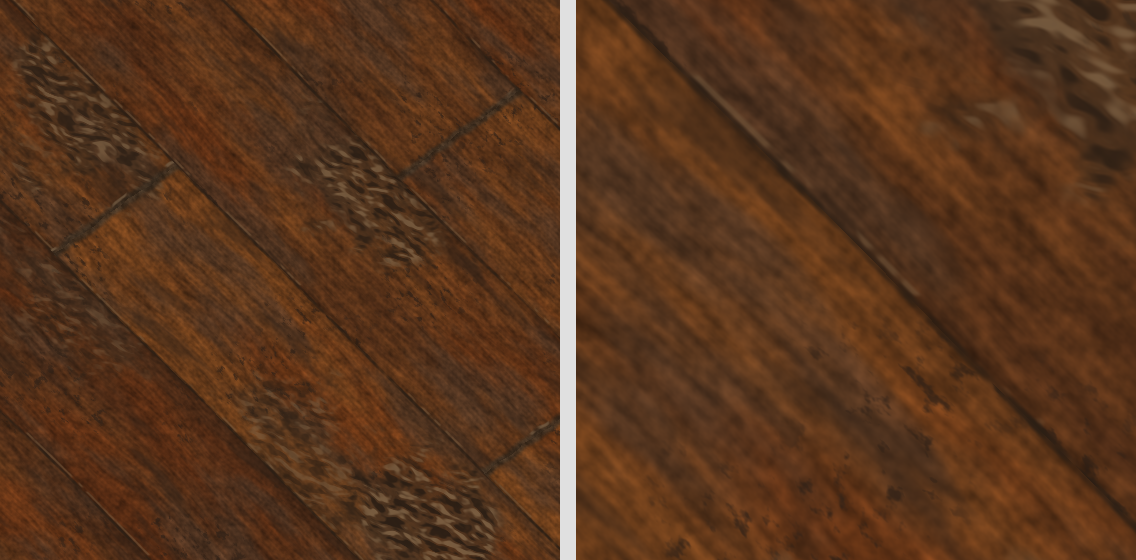
Left: the whole. Right: its middle third, enlarged.
Write a WebGL 1 fragment shader that draws this texture.

```glsl
precision highp float;
// Hand-scraped dark hardwood floor: diagonal boards with grain, stains and chatter marks.
uniform vec2 u_resolution;

vec2 gradient(vec2 cell) {
  float angle = 6.2832 * fract(sin(dot(cell, vec2(127.1, 311.7))) * 43758.5453);
  return vec2(cos(angle), sin(angle));
}

float noise(vec2 p) {
  vec2 i = floor(p), f = p - i, e = vec2(1.0, 0.0);
  vec2 w = f * f * f * (f * (f * 6.0 - 15.0) + 10.0);
  float low = mix(dot(gradient(i), f), dot(gradient(i + e), f - e), w.x);
  float high = mix(dot(gradient(i + e.yx), f - e.yx), dot(gradient(i + 1.0), f - 1.0), w.x);
  return 1.4 * mix(low, high, w.y);
}

float fbm(vec2 p) {
  float sum = 0.0, gain = 0.6;
  for (int i = 0; i < 4; i++) {
    sum += gain * noise(p);
    p = p * 2.03 + 17.3;
    gain *= 0.55;
  }
  return sum;
}

float rowPosition(float across) { return (across - 0.27) / 0.375; }

// Soft line of the given half width around zero distance
float line(float distance, float halfWidth) {
  return 1.0 - smoothstep(halfWidth * 0.3, halfWidth * 1.6, abs(distance));
}

// Ragged scraped areas, each kept within its own row of boards
float scrapedArea(vec2 q, float row) {
  float area = 0.0, ragged = fbm(q * 9.0);
  for (int i = 0; i < 5; i++) {
    float k = float(i);
    vec2 centre = vec2(0.35 + 0.335 * k, 0.94 + 0.42 * sin(4.0 * k));
    float sameRow = 1.0 - step(0.5, abs(floor(rowPosition(centre.y)) - row));
    float strength = 0.6 + 0.2 * cos(3.1416 * k) + 0.05 * k;
    float reach = length((q - centre) / vec2(0.25, 0.19)) + 0.8 * ragged;
    area = max(area, sameRow * strength * (1.0 - smoothstep(0.45, 1.1, reach)));
  }
  return area;
}

void main() {
  vec2 p = gl_FragCoord.xy / min(u_resolution.x, u_resolution.y);

  // Diagonal floor coordinates: x along the boards, y across them
  vec2 q = vec2(p.x - p.y + 1.0, p.x + p.y);
  q.y += 0.006 * noise(q * vec2(2.5, 1.0));

  // Rows, staggered end joints and the tone of each board
  float row = floor(rowPosition(q.y));
  float across = fract(rowPosition(q.y));
  float joint = mod(0.58 + 1.16 * (row - 1.0) + 0.18 * (row - 1.0) * (row - 2.0), 2.2);
  float end = q.x - joint - 0.06 * (across - 0.5) + 0.006 * noise(q * 25.0);
  float second = step(0.0, end);
  float tone = 0.1 + 0.3 * abs(row) - 0.06 * row * row + second * (0.75 - 0.17 * row);

  // Grain stretched along each board, over finer and rounder mottling
  vec2 g = q + vec2(row * 7.3, second * 3.7 + row * 1.9);
  g.y += 0.012 * noise(g * vec2(3.0, 5.0));
  float broad = fbm(g * vec2(1.5, 7.0));
  float streak = fbm(g * vec2(4.0, 36.0));
  float fibre = noise(g * vec2(22.0, 120.0));
  float mottle = fbm(g * vec2(30.0, 50.0));
  float speckle = noise(p * 150.0 + 5.0);

  vec3 walnut = vec3(0.285, 0.16, 0.085);
  vec3 amber = vec3(0.43, 0.245, 0.105);
  vec3 wood = mix(walnut, amber, clamp(tone + 0.65 * broad + 0.3 * streak, 0.0, 1.0));
  float redness = smoothstep(-0.1, 0.4, fbm(g * vec2(1.2, 5.0) + 31.0));
  wood = mix(wood, vec3(0.365, 0.17, 0.065), 0.6 * redness);
  float haze = smoothstep(-0.1, 0.45, fbm(g * vec2(2.5, 9.0) + 53.0));
  wood = mix(wood, vec3(0.295, 0.2, 0.135), 0.75 * haze);
  wood *= 1.03 + 0.2 * streak + 0.17 * fibre + 0.24 * mottle + 0.12 * speckle;

  // Small dark pores in worn clusters, soft stains
  float worn = smoothstep(-0.05, 0.4, noise(g * vec2(3.5, 6.0) + 9.0));
  float pores = smoothstep(0.12, 0.5, fbm(g * vec2(30.0, 55.0) + 13.0));
  float stain = smoothstep(0.15, 0.5, fbm(g * vec2(3.0, 15.0) + 71.0));
  wood = mix(wood, vec3(0.19, 0.13, 0.09), max(0.75 * pores * worn, 0.45 * stain));

  // Chatter marks: dark grooves and thin pale crests, faint outside the scraped areas
  float scrape = scrapedArea(q, row);
  vec2 r = vec2(dot(p, vec2(0.9, -0.43)), dot(p, vec2(0.43, 0.9)));
  r.y += 0.01 * noise(r * 16.0);
  float ripple = noise(r * vec2(24.0, 82.0)) + 0.6 * noise(r * vec2(60.0, 140.0) + 3.0);
  wood *= 1.0 + 0.1 * ripple * worn;
  wood = mix(wood, vec3(0.27, 0.19, 0.12), 0.65 * scrape);
  wood = mix(wood, vec3(0.14, 0.1, 0.07), 0.75 * scrape * smoothstep(0.05, 0.5, -ripple));
  wood = mix(wood, vec3(0.52, 0.41, 0.29), 0.75 * scrape * smoothstep(0.1, 0.6, ripple));

  // Thin, partly filled seams and dusty end joints with worn pale edges
  float seam = min(across, 1.0 - across) * 0.375;
  float wear = smoothstep(0.0, 0.45, noise(q * 9.0) + 0.6 * noise(q * 50.0));
  float depth = 0.65 + 0.5 * noise(q * 14.0 + 7.0) + 0.4 * noise(q * 60.0);
  wood *= 1.0 - 0.16 * exp(-80.0 * min(seam, abs(end)));
  wood = mix(wood, vec3(0.45, 0.34, 0.23), 0.55 * wear * line(across * 0.375 - 0.006, 0.0028));
  wood = mix(wood, vec3(0.17, 0.12, 0.08), clamp(depth, 0.25, 0.9) * line(seam, 0.0036));
  vec3 dust = mix(vec3(0.17, 0.13, 0.09), vec3(0.33, 0.26, 0.19), clamp(0.35 + mottle, 0.0, 1.0));
  wood = mix(wood, dust, 0.8 * line(end, 0.012));
  wood = mix(wood, vec3(0.47, 0.38, 0.28), 0.7 * wear * line(end + 0.012, 0.004));

  gl_FragColor = vec4(wood, 1.0);
}
```
